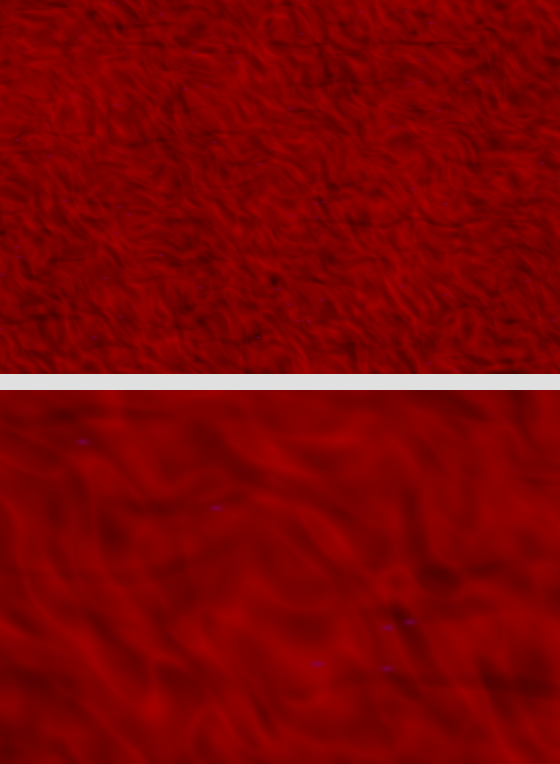
Top, the full canvas; bottom, a detail of the centre.
Reproduce this texture procedurally as a WebGL 1 fragment shader.

```glsl
precision highp float;
uniform vec2 u_resolution;

// Tones: red level and its variations (lengths are in canvas heights)
const float BASE_RED = 0.495;
const float STRAND_GAIN = 0.18;
const float FINE_GAIN = 0.08;
const float RIDGE_GAIN = 0.05;
const float RIDGE_WIDTH = 0.12;
const float RIDGE_MEAN = 0.36;
const float BROAD_GAIN = 0.075;
const float CREASE_GAIN = 0.07;
const float PIT_DEPTH = 0.14;
const float EDGE_DEPTH = 0.3;
const vec3 SPECK_COLOR = vec3(0.5, 0.0, 0.36);

// Sizes and directions
const vec2 STRAND_FREQ = vec2(16.0, 34.0);
const vec2 FINE_FREQ = vec2(34.0, 58.0);
const vec2 CREASE_FREQ = vec2(5.0, 38.0);
const float BROAD_FREQ = 3.2;
const float SLANT_ANGLE = -0.9;
const float FLAT_ANGLE = -0.25;
const float WARP_FREQ = 9.0;
const float WARP_SIZE = 0.03;
const float PIT_CELLS = 9.0;
const float PIT_CHANCE = 0.2;
const float SPECK_CELLS = 28.0;
const float SPECK_CHANCE = 0.045;

float hash(vec2 p) {
  return fract(sin(dot(p, vec2(127.1, 311.7))) * 43758.5453);
}

vec2 hash2(vec2 p) {
  return vec2(hash(p), hash(p + 57.3));
}

float cornerSlope(vec2 cell, vec2 offset) {
  float angle = 6.28318 * hash(cell);
  return dot(vec2(cos(angle), sin(angle)), offset);
}

float gradientNoise(vec2 p) {
  vec2 i = floor(p);
  vec2 f = p - i;
  vec2 u = f * f * f * (f * (f * 6.0 - 15.0) + 10.0);
  vec2 e = vec2(1.0, 0.0);
  float low = mix(cornerSlope(i, f), cornerSlope(i + e.xy, f - e.xy), u.x);
  float high = mix(cornerSlope(i + e.yx, f - e.yx), cornerSlope(i + e.xx, f - e.xx), u.x);
  return mix(low, high, u.y);
}

vec2 rotate(vec2 p, float angle) {
  float c = cos(angle);
  float s = sin(angle);
  return vec2(c * p.x + s * p.y, c * p.y - s * p.x);
}

// Soft fibres lying along one direction, with narrow lit ridges
float fibres(vec2 p, float angle) {
  vec2 q = rotate(p, angle);
  float body = gradientNoise(q * STRAND_FREQ);
  float fine = gradientNoise(q * FINE_FREQ + 31.0);
  float line = gradientNoise(q * STRAND_FREQ * 0.8 + 73.0) / RIDGE_WIDTH;
  float ridge = exp(-line * line) - RIDGE_MEAN;
  return STRAND_GAIN * body + FINE_GAIN * fine + RIDGE_GAIN * ridge;
}

// Sparse soft spots, one candidate per cell
float spots(vec2 p, float cells, float chance, vec2 radius) {
  vec2 g = p * cells;
  vec2 home = floor(g);
  float cover = 0.0;
  for (int y = -1; y <= 1; y++) {
    for (int x = -1; x <= 1; x++) {
      vec2 cell = home + vec2(float(x), float(y));
      vec2 d = (g - cell - hash2(cell + 11.0)) / (radius * cells);
      float present = step(hash(cell + 5.7), chance);
      cover = max(cover, present * exp(-dot(d, d)));
    }
  }
  return cover;
}

void main() {
  vec2 p = gl_FragCoord.xy / u_resolution.y;

  // Bend the fibres and let some areas lie flatter
  vec2 bend = vec2(gradientNoise(p * WARP_FREQ), gradientNoise(p * WARP_FREQ + 19.0));
  vec2 q = p + WARP_SIZE * bend;
  float flatness = smoothstep(0.0, 0.3, gradientNoise(p * 4.0 + 41.0));
  float red = BASE_RED + mix(fibres(q, SLANT_ANGLE), fibres(q, FLAT_ANGLE), flatness);

  // Broad shading and faint level creases
  red += BROAD_GAIN * gradientNoise(p * BROAD_FREQ + 7.0);
  float crease = smoothstep(0.15, 0.5, gradientNoise(q * CREASE_FREQ + 91.0));
  red -= CREASE_GAIN * crease;

  // Dark pits and worn lower border
  red -= PIT_DEPTH * spots(q, PIT_CELLS, PIT_CHANCE, vec2(0.014, 0.01));
  float wear = smoothstep(0.0, 0.4, gradientNoise(vec2(p.x * 5.0, 3.4)));
  red -= EDGE_DEPTH * wear * (1.0 - smoothstep(0.0, 0.02, p.y));

  // Tiny violet specks
  float speck = spots(p, SPECK_CELLS, SPECK_CHANCE, vec2(0.005, 0.0025));
  vec3 color = mix(vec3(red, 0.0, 0.0), SPECK_COLOR, 0.6 * speck);
  gl_FragColor = vec4(clamp(color, 0.0, 1.0), 1.0);
}
```
